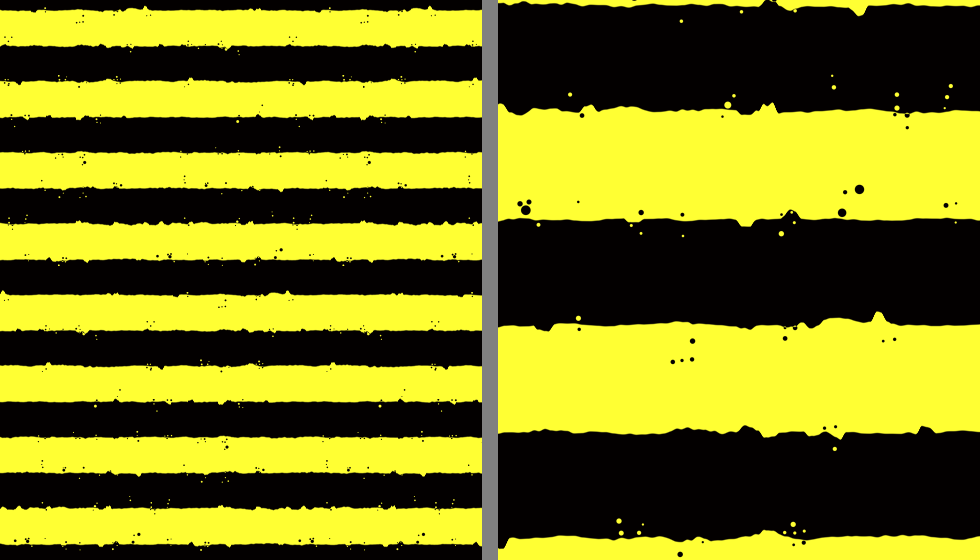
Left: the whole. Right: its middle third, enlarged.
Reproduce this pattern procedurally as a WebGL 1 fragment shader.

```glsl
precision highp float;
// Horizontal yellow and black stripes with worn, chipped edges and ink specks.
// Each pixel finds its nearest stripe edge, roughens that edge with periodic
// noise and flips colour in specks; the wear tile repeats in a half-step brick.

uniform vec2 u_resolution;

#define PERIOD 0.12705       // stripe pitch, in canvas heights
#define FIRST_EDGE 0.0184    // top of the first yellow stripe
#define FILL 0.505           // yellow share of the pitch
#define TILE (4.0 * PERIOD)  // wear repeats every four stripes
#define ROUGHNESS 0.0011     // height of the fine edge noise
#define CHIP_HEIGHT 0.0058   // height of the largest chips
#define SPRAY_CELLS 16.0     // possible speck clusters along a tile edge
#define SPRAY_CHANCE 0.38
#define SPRAY_RADIUS 0.014   // in tiles
#define SOFTNESS 0.9         // edge smoothing, in device pixels
#define YELLOW vec3(1.0, 1.0, 0.2)
#define BLACK vec3(0.01, 0.0, 0.0)

float hash(vec3 p) {
  p = fract(p * vec3(0.1031, 0.1137, 0.0973));
  p += dot(p, p.yzx + 33.33);
  return fract((p.x + p.y) * p.z);
}

// Value noise in -1..1 that wraps after n cells
float wrapNoise(float u, float n, float seed) {
  float cell = floor(u * n);
  float t = smoothstep(0.0, 1.0, fract(u * n));
  float a = hash(vec3(cell, seed, n));
  float b = hash(vec3(mod(cell + 1.0, n), seed, n));
  return mix(a, b, t) * 2.0 - 1.0;
}

// Sparse bumps and notches, at most one in each of n cells
float chips(float u, float n, float seed, float chance) {
  float cell = floor(u * n);
  float present = step(hash(vec3(cell, seed + 11.0, n)), chance);
  float size = hash(vec3(cell, seed + 23.0, n)) * 2.0 - 1.0;
  float t = abs(fract(u * n) - 0.5) * 2.0;
  return present * size * (1.0 - smoothstep(0.35, 0.95, t));
}

float edgeOffset(float u, float seed) {
  float rough = wrapNoise(u, 28.0, seed) + 0.6 * wrapNoise(u, 110.0, seed);
  float grain = 0.8 + 0.4 * wrapNoise(u, 150.0, seed + 5.0);
  float chip = 0.5 * chips(u, 12.0, seed, 0.35) + chips(u, 38.0, seed, 0.2);
  return ROUGHNESS * rough + CHIP_HEIGHT * chip * grain;
}

// Density of specks around cluster centres scattered near the edge
float sprayDensity(vec2 p, float seed) {
  float cell = floor(p.x * SPRAY_CELLS);
  float present = step(hash(vec3(cell, seed, 41.0)), SPRAY_CHANCE);
  float dx = 0.3 + 0.4 * hash(vec3(cell, seed, 53.0));
  float dy = hash(vec3(cell, seed, 67.0)) * 2.0 - 1.0;
  vec2 centre = vec2((cell + dx) / SPRAY_CELLS, 0.04 * dy * dy * dy);
  vec2 d = (p - centre) / SPRAY_RADIUS;
  return present * exp(-dot(d, d));
}

// Round specks in two sizes, thinned by the spray density
float specks(vec2 p, float seed, float pixel) {
  float cover = 0.0;
  for (int i = 0; i < 2; i++) {
    float n = i == 0 ? 84.0 : 46.0;
    float chance = i == 0 ? 0.6 : 0.28;
    vec2 cell = floor(p * n);
    vec3 key = vec3(cell + vec2(0.0, 50.0), seed + n);
    float density = sprayDensity((cell + 0.5) / n, seed);
    float present = step(hash(key), density * chance);
    vec2 jitter = vec2(hash(key + 7.0), hash(key + 19.0)) - 0.5;
    float radius = mix(0.1, 0.27, hash(key + 31.0));
    float d = length(fract(p * n) - 0.5 - 0.4 * jitter);
    float aa = 0.7 * pixel * n;
    cover = max(cover, present * (1.0 - smoothstep(radius - aa, radius + aa, d)));
  }
  return cover;
}

void main() {
  float pixel = 1.0 / u_resolution.y;
  vec2 p = gl_FragCoord.xy * pixel;
  float down = 1.0 - p.y;

  // Nearest stripe edge; even edges have yellow below them
  float edge = floor(2.0 * (down - FIRST_EDGE) / PERIOD + 0.5);
  float odd = mod(edge, 2.0);
  float edgeY = FIRST_EDGE + PERIOD * (floor(edge / 2.0) + odd * FILL);
  float dist = down - edgeY;

  // Wear coordinates, shifted half a tile in every next row of tiles
  float row = floor(edge / 8.0);
  float seed = mod(edge, 8.0) * 3.0 + 2.0;
  float u = fract(p.x / TILE + 0.5 * row);

  float side = (dist - edgeOffset(u, seed)) * (1.0 - 2.0 * odd);
  float yellow = smoothstep(-SOFTNESS * pixel, SOFTNESS * pixel, side);
  float speck = specks(vec2(u, dist / TILE), seed, pixel / TILE);
  yellow = mix(yellow, 1.0 - yellow, speck);

  gl_FragColor = vec4(mix(BLACK, YELLOW, yellow), 1.0);
}
```
